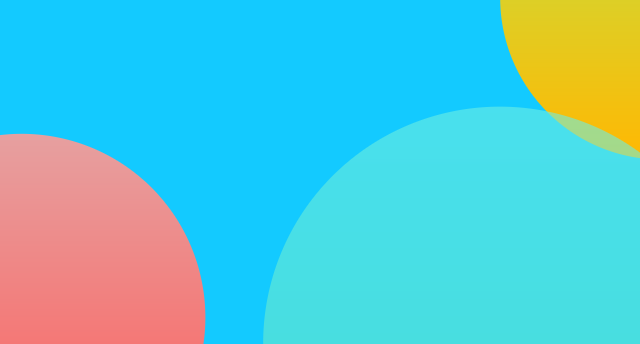
Reproduce this background procedurally as a Shadertoy shader.

```glsl
// Flat sky-blue backdrop with three large discs cropped by the canvas edges.
// Each disc is a circle distance function filled with a vertical gradient;
// the translucent teal disc is blended over the yellow one.

#define SKY_COLOR   vec3(0.075, 0.792, 1.0)
#define CORAL_DISC  vec3(0.063, 0.077, 0.534)
#define YELLOW_DISC vec3(1.924, 1.006, 0.470)
#define TEAL_DISC   vec3(1.453, 0.002, 0.688)
#define CORAL_LOW   vec3(1.0, 0.353, 0.34)
#define CORAL_HIGH  vec3(0.902, 0.627, 0.627)
#define YELLOW_LOW  vec3(1.0, 0.722, 0.01)
#define YELLOW_HIGH vec3(0.73, 0.905, 0.295)
#define TEAL_LOW    vec3(0.404, 0.91, 0.71)
#define TEAL_HIGH   vec3(0.42, 0.933, 0.89)
#define TEAL_ALPHA  0.61

// Blend a gradient disc (center.xy, radius) over the base colour.
vec3 paintDisc(vec3 base, vec2 p, vec3 disc, vec3 low, vec3 high, float alpha) {
    vec2 offset = p - disc.xy;
    float dist = length(offset) - disc.z;
    float pixel = 1.0 / iResolution.y;
    float coverage = clamp(0.5 - dist / pixel, 0.0, 1.0);
    float height = clamp(0.5 + 0.5 * offset.y / disc.z, 0.0, 1.0);
    return mix(base, mix(low, high, height), coverage * alpha);
}

void mainImage(out vec4 fragColor, in vec2 fragCoord) {
    // Canvas height is one unit.
    vec2 p = fragCoord / iResolution.y;

    // Layers from back to front.
    vec3 color = SKY_COLOR;
    color = paintDisc(color, p, CORAL_DISC, CORAL_LOW, CORAL_HIGH, 1.0);
    color = paintDisc(color, p, YELLOW_DISC, YELLOW_LOW, YELLOW_HIGH, 1.0);
    color = paintDisc(color, p, TEAL_DISC, TEAL_LOW, TEAL_HIGH, TEAL_ALPHA);

    fragColor = vec4(color, 1.0);
}
```
